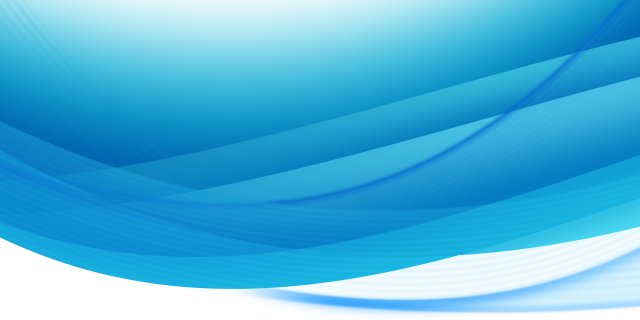
A WebGL 2 fragment shader for this background:

```glsl
#version 300 es
precision highp float;
// Translucent blue waves under a bright sky glow, above a white floor with a pale ribbon.
// Every edge is a cubic through four depths at x = 0, 1/3, 2/3, 1; sheets are painted
// below their edges in turn, then soft streaks and fine parallel stripes are added.
uniform vec2 u_resolution;
out vec4 outColor;

const vec3 WHITE = vec3(1.0);
const vec3 STREAK_BLUE = vec3(0.03, 0.43, 0.80);
const vec3 RIBBON_BLUE = vec3(0.16, 0.62, 0.98);

float hash(float n) {
    n = fract(n * 0.1031);
    n *= n + 33.33;
    return fract(n * (n + n));
}

// Cubic through four equally spaced depths, measured down from the top.
float curve(float x, vec4 k) {
    float t = 3.0 * x, a = t - 1.0, b = t - 2.0, c = t - 3.0;
    return dot(k, vec4(-a * b * c / 6.0, t * b * c / 2.0, -t * a * c / 2.0, t * a * b / 6.0));
}

// Signed distance below a curve, in canvas heights.
float below(vec2 p, vec4 k) {
    float v = p.y - curve(p.x, k);
    return v / max(length(vec2(dFdx(v), dFdy(v))) * u_resolution.y, 0.001);
}

float cover(float dist) {
    return smoothstep(-0.7, 0.7, dist * u_resolution.y);
}

// A sheet shaded from its lit edge to its deeper colour.
vec3 sheet(vec3 base, float dist, vec3 lit, vec3 deep, float fade, float alpha) {
    vec3 tint = mix(lit, deep, smoothstep(0.0, fade, dist));
    return mix(base, tint, alpha * cover(dist));
}

// A glowing line with a crisp upper side and a long lower tail.
float streak(float dist, float crisp, float tail) {
    float w = dist < 0.0 ? crisp : tail;
    return exp(-dist * dist / (w * w));
}

// Fine parallel lines, each with its own strength.
float stripes(float dist, float count) {
    float s = dist * count;
    float line = smoothstep(0.2, 0.9, 1.0 - abs(2.0 * fract(s) - 1.0));
    return line * (0.5 + 0.5 * hash(floor(s) + 40.0));
}

// Sky colour along the glow, from near white to deep blue.
vec3 skyRamp(float s) {
    vec3 c = mix(vec3(0.93, 0.98, 0.985), vec3(0.60, 0.88, 0.94), smoothstep(-0.03, 0.17, s));
    c = mix(c, vec3(0.24, 0.73, 0.86), smoothstep(0.10, 0.30, s));
    c = mix(c, vec3(0.05, 0.57, 0.78), smoothstep(0.24, 0.42, s));
    return mix(c, vec3(0.0, 0.40, 0.68), smoothstep(0.36, 0.56, s));
}

// White floor with the striped veil and the ribbon at lower right.
vec3 floorColor(vec2 p) {
    float top = below(p, vec4(0.703, 0.870, 0.940, 0.776));
    float bottom = below(p, vec4(0.755, 0.904, 0.969, 0.953));
    float appear = smoothstep(0.34, 0.62, p.x);
    float veil = (1.0 - cover(top)) * (0.10 + 0.10 * stripes(top, 48.0));
    float inside = cover(top) * (1.0 - smoothstep(-0.012, 0.008, bottom));
    float body = inside * (0.30 + 0.08 * stripes(bottom, 40.0));
    vec3 c = mix(WHITE, vec3(0.45, 0.82, 0.98), appear * (veil + body));
    float glow = streak(top, 0.006, 0.030) * mix(0.75, 0.40, smoothstep(0.6, 1.0, p.x));
    float rim = 0.35 * streak(bottom, 0.014, 0.006);
    return mix(c, RIBBON_BLUE, smoothstep(0.33, 0.54, p.x) * min(glow + rim, 1.0));
}

void main() {
    vec2 p = gl_FragCoord.xy / u_resolution;
    p.y = 1.0 - p.y;
    float right = smoothstep(0.0, 0.85, p.x);
    float off = p.x - 0.36;

    // Sky with faint lines sweeping in from the upper left
    vec3 color = skyRamp(p.y + 1.05 * off * off);
    float ray = below(p, vec4(-0.08, 0.58, 0.80, 0.70));
    float rayFade = smoothstep(-0.02, 0.01, ray) * (1.0 - smoothstep(0.0, 0.22, ray));
    color = mix(color, vec3(0.08, 0.60, 0.80), 0.16 * rayFade * stripes(ray, 42.0));

    // Two rising sheets
    float riseA = below(p, vec4(0.568, 0.464, 0.292, 0.115));
    float riseB = below(p, vec4(0.672, 0.586, 0.422, 0.240));
    vec3 litA = mix(vec3(0.03, 0.50, 0.74), vec3(0.22, 0.74, 0.86), right);
    vec3 litB = mix(vec3(0.06, 0.56, 0.79), vec3(0.31, 0.79, 0.90), right);
    color = sheet(color, riseA, litA, vec3(0.02, 0.50, 0.75), 0.15, 0.92);
    color = sheet(color, riseB, litB, vec3(0.01, 0.49, 0.75), 0.26, 0.92);

    // Long arc with a shadow and lines beneath it
    float arc = below(p, vec4(0.513, 0.638, 0.503, -0.057));
    float arcFade = cover(arc) * exp(-arc * 7.0);
    color = mix(color, STREAK_BLUE, 0.62 * streak(arc, 0.007, 0.014) + 0.18 * arcFade);
    color += 0.028 * arcFade * right * stripes(arc, 60.0);

    // Sagging sheets, brighter toward the bottom
    float sagC = below(p, vec4(0.378, 0.604, 0.654, 0.544));
    float sagD = below(p, vec4(0.469, 0.732, 0.802, 0.708));
    float sagE = below(p, vec4(0.695, 0.802, 0.695, 0.484));
    float sagF = below(p, vec4(0.742, 0.902, 0.823, 0.620));
    color = sheet(color, sagC, vec3(0.09, 0.61, 0.83), vec3(0.03, 0.51, 0.78), 0.14, 0.55);
    color = sheet(color, sagD, vec3(0.09, 0.64, 0.87), vec3(0.05, 0.58, 0.85), 0.14, 0.50);
    color = sheet(color, sagE, vec3(0.09, 0.69, 0.87), vec3(0.12, 0.79, 0.92), 0.12, 0.65);
    float leftArc = below(p, vec4(0.510, 0.720, 0.780, 0.700));
    float leftFade = 1.0 - smoothstep(0.05, 0.40, p.x);
    color = mix(color, STREAK_BLUE, leftFade * 0.45 * streak(leftArc, 0.010, 0.028));
    color += 0.018 * cover(sagC) * stripes(sagC, 55.0);

    // The floor shows below both lowest edges
    float floorMask = cover(min(sagF, sagD));
    color = sheet(color, sagF, vec3(0.20, 0.76, 0.90), vec3(0.32, 0.86, 0.95), 0.08, 0.85);
    color = mix(color, floorColor(p), floorMask);
    outColor = vec4(clamp(color, 0.0, 1.0), 1.0);
}
```
